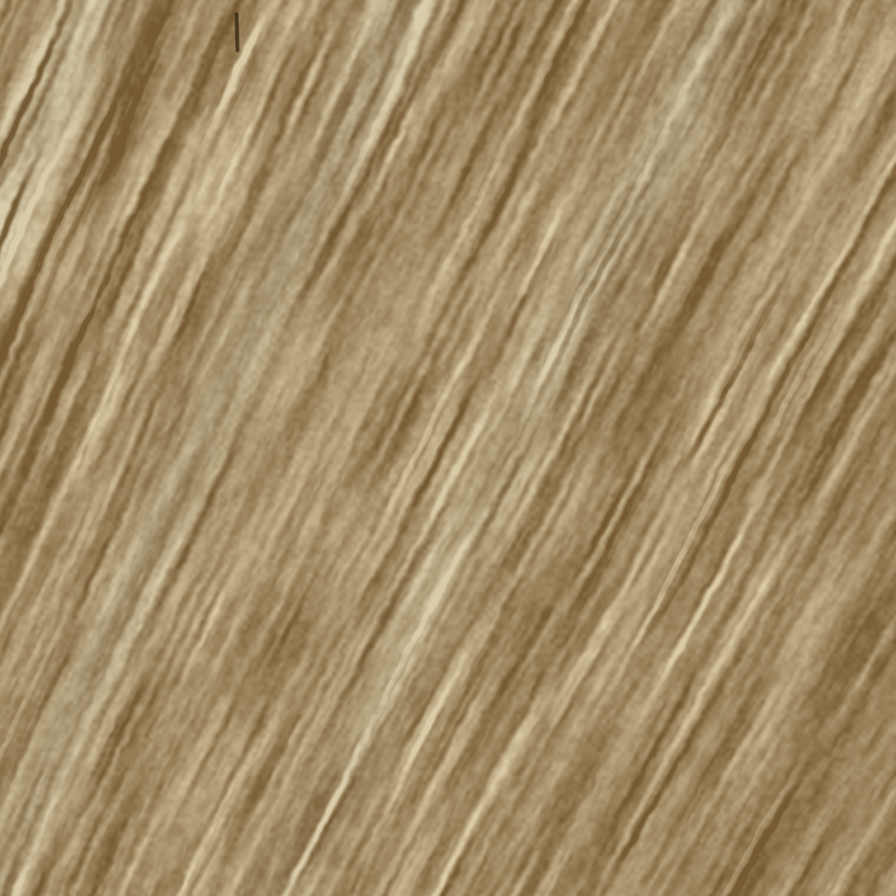
Give the GLSL for this texture, as a three.js fragment shader.

```glsl
// Draws slanted pale wood grain with embossed streaks, soft light bands and a small dark nick.
#define GRAIN_ANGLE 1.11
#define GRAIN_FAN 0.11
#define STREAK_DENSITY 56.0
#define GROOVE_DENSITY 82.0
#define FINE_DENSITY 135.0
#define BAND_SPACING 0.31
#define CONTRAST 1.22
#define MEAN_TONE 0.465
#define DARK_WOOD vec3(0.49, 0.385, 0.225)
#define LIGHT_WOOD vec3(0.83, 0.765, 0.62)
#define NICK_COLOR vec3(0.22, 0.16, 0.08)

varying vec2 vUv;

float hash(vec2 cell) {
  return fract(sin(dot(cell, vec2(127.1, 311.7))) * 43758.5453);
}

float noise(vec2 p) {
  vec2 cell = floor(p);
  vec2 f = fract(p);
  f = f * f * (3.0 - 2.0 * f);
  float low = mix(hash(cell), hash(cell + vec2(1.0, 0.0)), f.x);
  float high = mix(hash(cell + vec2(0.0, 1.0)), hash(cell + vec2(1.0, 1.0)), f.x);
  return mix(low, high, f.y);
}

// Noise centred on zero
float signedNoise(vec2 p) {
  return noise(p) - 0.5;
}

// Sparse long furrows: 0 on flat wood, 1 in the furrow
float furrow(vec2 grain) {
  return smoothstep(0.5, 0.85, noise(grain * vec2(GROOVE_DENSITY, 4.2) + 31.0));
}

float segmentDistance(vec2 p, vec2 a, vec2 b) {
  vec2 ab = b - a;
  return length(p - a - ab * clamp(dot(p - a, ab) / dot(ab, ab), 0.0, 1.0));
}

// x runs across the grain, y along it
vec2 grainSpace(vec2 uv) {
  vec2 p = uv - 0.5;
  vec2 along = vec2(cos(GRAIN_ANGLE), sin(GRAIN_ANGLE));
  vec2 grain = vec2(dot(p, vec2(along.y, -along.x)), dot(p, along));
  grain.x *= 1.0 - GRAIN_FAN * grain.y;
  grain.x += 0.010 * signedNoise(grain * vec2(5.0, 4.0));
  grain.x += 0.003 * signedNoise(grain * vec2(22.0, 18.0) + 7.0);
  grain.x += 0.0026 * signedNoise(uv * 80.0);
  return grain;
}

// Wide pale bands that fade towards the right
float paleBand(vec2 grain) {
  float offset = (fract((grain.x - 0.06) / BAND_SPACING + 0.5) - 0.5) * BAND_SPACING;
  float band = exp(-offset * offset / 0.0013) * smoothstep(0.35, 0.15, grain.x);
  return band * (0.45 + 0.75 * noise(grain * vec2(14.0, 2.5) + 53.0));
}

void main() {
  vec2 grain = grainSpace(vUv);
  float band = paleBand(grain);

  // Broad and medium streaks
  float tone = 0.13 * signedNoise(grain * vec2(11.0, 1.3) + 3.0);
  tone += 0.38 * signedNoise(grain * vec2(STREAK_DENSITY, 3.6) + 17.0);

  // Furrows with a lit left edge, deeper in some patches
  float patchDepth = smoothstep(0.2, 0.75, noise(grain * vec2(6.0, 2.2) + 71.0));
  float relief = furrow(grain + vec2(0.0065, 0.0)) - furrow(grain);
  tone += relief * mix(0.20, 0.34, patchDepth);

  // Fine fibres, crisper on the left
  float fibreDepth = mix(0.4, 0.75, patchDepth) * mix(1.1, 0.7, smoothstep(-0.3, 0.4, grain.x));
  tone += fibreDepth * signedNoise(grain * vec2(FINE_DENSITY, 7.0) + 11.0);

  // Soft mottling and pale bands
  tone += 0.20 * signedNoise(grain * vec2(220.0, 60.0));
  tone += 0.14 * signedNoise(vUv * 190.0 + 5.0);
  tone += 0.17 * band - 0.04;

  float shade = clamp(MEAN_TONE + CONTRAST * tone, -0.08, 1.08);
  vec3 color = mix(DARK_WOOD, LIGHT_WOOD, shade);
  color += band * vec3(-0.008, 0.006, 0.02);

  // Small dark nick near the top edge
  float nick = segmentDistance(vUv, vec2(0.265, 0.944), vec2(0.264, 0.984));
  color = mix(color, NICK_COLOR, 0.85 * (1.0 - smoothstep(0.0008, 0.0034, nick)));

  gl_FragColor = vec4(color, 1.0);
}
```
